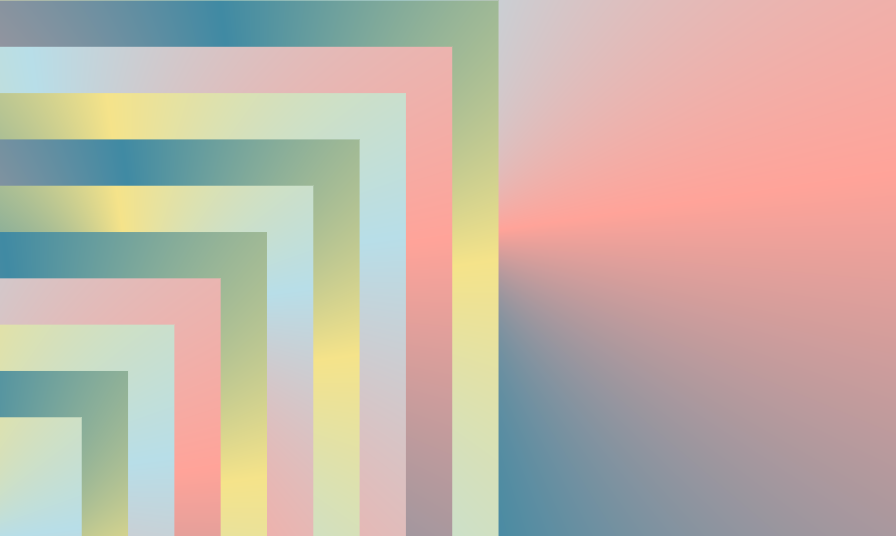
Reproduce this background procedurally as a Shadertoy shader.

```glsl
// Nested square bands and a wide panel, each filled with a four-colour conic gradient.

const float HALF_PI = 1.5707963;
const int PANEL = 10;

// Conic centre (xy, in canvas heights) and palette position facing right (z),
// ordered from the innermost square out to the panel.
const vec3 SWEEPS[11] = vec3[11](
    vec3(-0.131, -0.024, 2.0),
    vec3(-0.022, -0.122, 1.0),
    vec3(-0.120,  0.085, 2.0),
    vec3(-0.218,  0.041, 3.0),
    vec3( 0.076,  0.052, 1.0),
    vec3( 0.250,  0.416, 2.0),
    vec3( 0.290,  0.285, 1.0),
    vec3( 0.246,  0.488, 2.0),
    vec3( 0.120,  0.455, 3.0),
    vec3( 0.486,  0.453, 1.0),
    vec3( 0.806,  0.553, 3.0));

// Cyclic palette with linear blends: teal, yellow, ice blue, salmon.
vec3 palette(float t) {
    vec3 teal = vec3(0.25, 0.54, 0.64);
    vec3 yellow = vec3(0.96, 0.89, 0.54);
    vec3 ice = vec3(0.72, 0.87, 0.91);
    vec3 salmon = vec3(1.0, 0.64, 0.60);
    t = mod(t, 4.0);
    vec3 color = mix(teal, yellow, clamp(t, 0.0, 1.0));
    color = mix(color, ice, clamp(t - 1.0, 0.0, 1.0));
    color = mix(color, salmon, clamp(t - 2.0, 0.0, 1.0));
    return mix(color, teal, clamp(t - 3.0, 0.0, 1.0));
}

// Clockwise conic gradient, one palette step per quarter turn.
vec3 conic(vec2 p, vec3 sweep) {
    vec2 d = p - sweep.xy;
    float angle = atan(-d.y, d.x) + 0.14;
    return palette(sweep.z + angle / HALF_PI);
}

void mainImage(out vec4 fragColor, in vec2 fragCoord) {
    vec2 p = fragCoord / iResolution.y;
    float pixel = 1.0 / iResolution.y;

    // Distance that grows outward from the lower left corner.
    float reach = max(p.x, p.y - 0.069);

    // Paint the panel, then each smaller square on top.
    vec3 color = conic(p, SWEEPS[PANEL]);
    for (int i = PANEL - 1; i >= 0; i--) {
        float edge = 0.1525 + 0.0864 * float(i);
        float cover = clamp((edge - reach) / pixel + 0.5, 0.0, 1.0);
        color = mix(color, conic(p, SWEEPS[i]), cover);
    }

    fragColor = vec4(color, 1.0);
}
```
